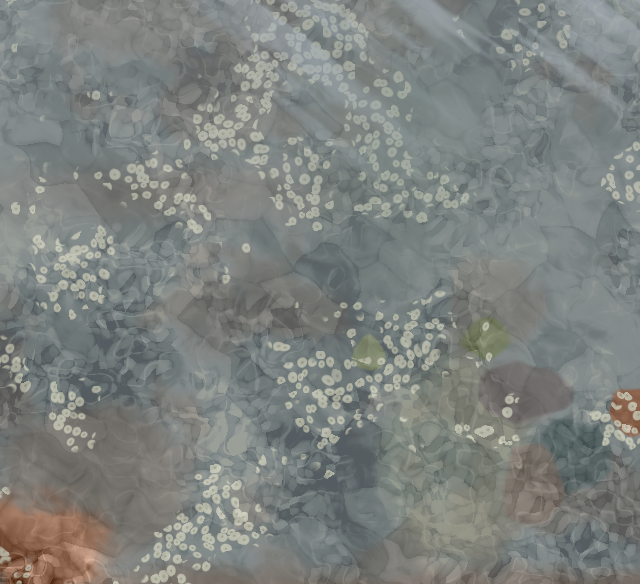
Reproduce this texture procedurally as a WebGL 1 fragment shader.

```glsl
precision highp float;
// Draws a hazy, sunlit sea bed: barnacled rock, gravel and stones under rippled water.
uniform vec2 u_resolution;

const vec3 SLATE = vec3(0.31, 0.34, 0.36);
const vec3 TEAL = vec3(0.42, 0.46, 0.46);
const vec3 MIST = vec3(0.51, 0.54, 0.54);
const vec3 SAND = vec3(0.61, 0.63, 0.60);
const vec3 SHELL = vec3(0.79, 0.79, 0.71);
const vec3 BROWN = vec3(0.46, 0.41, 0.37);
const vec3 RUST = vec3(0.52, 0.34, 0.24);
const vec3 MOSS = vec3(0.50, 0.53, 0.38);
const vec3 GLARE = vec3(0.66, 0.70, 0.73);
const vec2 FLOW = vec2(0.80, -0.60);   // direction of streaks and bedding
const float STONE_SCALE = 13.0;
const float GRAIN_SCALE = 64.0;
const float SHELL_SCALE = 58.0;

float hash(vec2 p) {
  vec3 q = fract(vec3(p.xyx) * 0.1031);
  q += dot(q, q.yzx + 33.33);
  return fract((q.x + q.y) * q.z);
}

float noise(vec2 p) {
  vec2 i = floor(p), f = fract(p);
  f = f * f * (3.0 - 2.0 * f);
  return mix(mix(hash(i), hash(i + vec2(1, 0)), f.x),
             mix(hash(i + vec2(0, 1)), hash(i + vec2(1, 1)), f.x), f.y);
}

float fbm(vec2 p) {
  float sum = 0.0, gain = 0.53;
  for (int i = 0; i < 4; i++) {
    sum += gain * noise(p);
    p = mat2(1.6, 1.2, -1.2, 1.6) * p + 7.3;
    gain *= 0.5;
  }
  return sum;
}

// Nearest distance, second distance and random id of a scattered cell
vec3 cells(vec2 p) {
  vec2 home = floor(p);
  vec3 best = vec3(8.0, 8.0, 0.0);
  for (int j = -1; j <= 1; j++) {
    for (int i = -1; i <= 1; i++) {
      vec2 c = home + vec2(i, j);
      vec2 jitter = vec2(hash(c), hash(c + 41.7));
      float d = length(c + 0.1 + 0.8 * jitter - p);
      if (d < best.x) best = vec3(d, best.x, hash(c + 93.1));
      else best.y = min(best.y, d);
    }
  }
  return best;
}

float blob(vec2 p, vec2 centre, vec2 size) {
  vec2 d = (p - centre) / size;
  return exp(-dot(d, d));
}

float boulder(vec2 p, vec2 centre, vec2 size) {
  return 1.0 - smoothstep(0.88, 1.08, length((p - centre) / size));
}

vec3 ramp(float t) {
  vec3 c = mix(SLATE, TEAL, smoothstep(0.0, 0.35, t));
  c = mix(c, MIST, smoothstep(0.35, 0.68, t));
  return mix(c, SAND, smoothstep(0.68, 1.05, t));
}

void main() {
  vec2 p = gl_FragCoord.xy / u_resolution.y;
  vec2 warp = vec2(noise(p * 26.0), noise(p * 26.0 + 50.0)) - 0.5;
  vec2 q = p + warp * 0.024;
  vec2 bed = vec2(dot(q, FLOW), dot(q, vec2(-FLOW.y, FLOW.x)));

  // Regions of the shore
  float slab = smoothstep(0.35, 0.6, blob(q, vec2(0.16, 0.17), vec2(0.19, 0.16)));
  float gravel = smoothstep(0.3, 0.6, blob(q, vec2(0.78, 0.21), vec2(0.14, 0.20)));
  float rightSide = smoothstep(0.45, 0.85, p.x);
  float haze = smoothstep(0.35, 1.05, p.y);
  float patches = fbm(p * 5.0 + 3.0);

  // Stones and broken grains set the tone
  vec3 stone = cells(bed * STONE_SCALE * vec2(0.8, 1.15));
  vec3 grain = cells((q + warp.yx * 0.012) * GRAIN_SCALE);
  float seam = 1.0 - smoothstep(0.0, 0.16, stone.y - stone.x);
  float rough = smoothstep(0.35, 0.6, fbm(p * 9.0 + 20.0)) * (1.0 - 0.7 * slab);
  rough = max(rough, gravel);
  float tone = 0.43 + 1.1 * (patches - 0.5) + 0.34 * (stone.z - 0.5) - 0.10 * seam;
  tone += rough * (0.55 * (grain.z - 0.45) - 0.22 * smoothstep(0.35, 0.75, grain.x));
  tone += 0.5 * (fbm(bed * vec2(28.0, 46.0)) - 0.5) + 0.22 * gravel;
  float curl = abs(noise(q * 42.0 + 9.0) - 0.5);
  tone += 0.22 * (1.0 - smoothstep(0.0, 0.10, curl)) * (0.3 + rough);
  vec3 color = ramp(tone);

  // Brown rock, moss and rust
  float band = blob(q, vec2(0.30, 0.67), vec2(0.30, 0.05));
  float earthy = smoothstep(0.54, 0.68, fbm(p * 6.0 + 31.0)) * 0.55;
  earthy = max(max(earthy, 0.7 * slab), max(0.7 * band, smoothstep(0.05, 0.0, q.y)));
  color = mix(color, BROWN + 0.20 * (tone - 0.45), earthy * 0.85);
  float rust = blob(p, vec2(0.06, 0.05), vec2(0.15, 0.13));
  color = mix(color, RUST + 0.5 * (tone - 0.4), smoothstep(0.35, 0.8, rust * (0.5 + fbm(p * 22.0))));
  color = mix(color, MOSS, 0.22 * gravel);

  // Larger stones
  float shade = 0.22 * (tone - 0.45);
  color = mix(color, SLATE + vec3(0.06, 0.0, -0.02) + shade, 0.8 * boulder(q, vec2(0.90, 0.33), vec2(0.085, 0.045)));
  color = mix(color, SLATE + vec3(0.0, 0.03, 0.01) + shade, 0.8 * boulder(q, vec2(0.98, 0.22), vec2(0.07, 0.06)));
  color = mix(color, BROWN + shade, 0.8 * boulder(q, vec2(0.91, 0.17), vec2(0.052, 0.065)));
  color = mix(color, MOSS - 0.08 + shade, 0.8 * boulder(q, vec2(0.83, 0.415), vec2(0.046, 0.036)));
  color = mix(color, MOSS + 0.06 + shade, 0.8 * boulder(q, vec2(0.63, 0.395), vec2(0.022, 0.03)));
  color = mix(color, RUST + shade, boulder(q, vec2(1.085, 0.30), vec2(0.043, 0.042)));

  // Clustered pale barnacles with dim mouths
  vec3 shell = cells((p + warp * 0.012) * SHELL_SCALE);
  float cluster = smoothstep(0.50, 0.68, fbm(p * 7.5 + 60.0) + 0.05 - 0.17 * rightSide - 0.12 * slab);
  cluster = max(cluster, 0.8 * blob(p, vec2(0.58, 0.28), vec2(0.035, 0.07)));
  float present = smoothstep(0.0, 0.1, cluster * 0.75 + 0.02 - shell.z);
  float radius = 0.34 + 0.22 * hash(vec2(shell.z * 917.0, 3.0));
  float disc = 1.0 - smoothstep(radius - 0.10, radius + 0.08, shell.x);
  float mouth = 1.0 - smoothstep(0.04, 0.20, shell.x);
  color = mix(color, SHELL - 0.13 * mouth + 0.12 * (tone - 0.5), 0.85 * present * disc);

  // Water haze, green depth and slanted glare
  color = mix(color, vec3(0.48, 0.56, 0.52), 0.30 * blob(p, vec2(0.70, 0.74), vec2(0.17, 0.28)));
  color = mix(color, vec3(0.54, 0.57, 0.58), 0.10 + 0.26 * haze);
  vec2 ray = vec2(dot(p, FLOW), dot(p, vec2(-FLOW.y, FLOW.x))) + warp * 0.006;
  float streak = smoothstep(0.48, 0.85, 0.6 * noise(ray * vec2(4.0, 38.0)) + 0.4 * noise(ray * vec2(7.0, 85.0)));
  float lit = smoothstep(0.62, 1.0, p.y) * smoothstep(0.2, 0.6, p.x);
  color = mix(color, GLARE, streak * (0.62 * lit + 0.07 * haze));

  gl_FragColor = vec4(clamp(color, 0.0, 1.0), 1.0);
}
```
